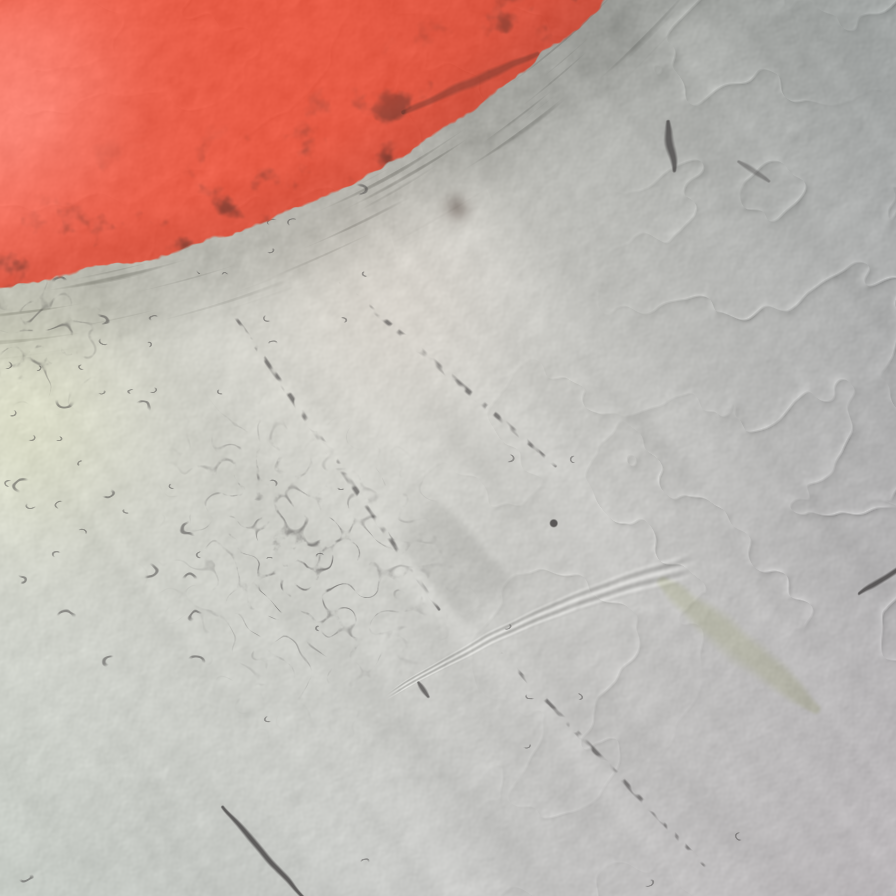
Reproduce this texture procedurally as a three.js fragment shader.

```glsl
// Weathered painted plaster: a red disc enters from the upper left over pale grey wall.
// The disc is a roughened circle distance; the wall is a blend of soft tints with
// embossed gradient noise, concentric scuffs, diagonal streaks, chips and cracks.
varying vec2 vUv;

const vec2 DISC_CENTER = vec2(-0.106, 1.783);
const float DISC_RADIUS = 1.105;
const float EDGE_SOFT = 0.0015;
const vec3 RED = vec3(0.91, 0.36, 0.275);
const vec3 RED_GLOW = vec3(0.99, 0.54, 0.48);
const vec3 RED_DEEP = vec3(0.79, 0.31, 0.24);
const vec3 GRIME = vec3(0.36, 0.20, 0.17);
const vec3 WALL_LOW_LEFT = vec3(0.785, 0.805, 0.78);
const vec3 WALL_LOW_RIGHT = vec3(0.735, 0.72, 0.73);
const vec3 WALL_TOP_LEFT = vec3(0.80, 0.79, 0.75);
const vec3 WALL_TOP_RIGHT = vec3(0.62, 0.635, 0.63);
const vec3 INK = vec3(0.27, 0.26, 0.26);
const vec2 LIGHT = vec2(-0.0022, 0.0022);
const vec2 STREAK_DIR = vec2(0.65, -0.76);

vec2 hash2(vec2 p) {
  return fract(sin(vec2(dot(p, vec2(127.1, 311.7)), dot(p, vec2(269.5, 183.3)))) * 43758.5);
}

float corner(vec2 cell, vec2 offset) {
  return dot(hash2(cell) * 2.0 - 1.0, offset);
}

float noise(vec2 p) {
  vec2 i = floor(p), f = fract(p), u = f * f * (3.0 - 2.0 * f), e = vec2(1.0, 0.0);
  return mix(mix(corner(i, f), corner(i + e, f - e), u.x),
             mix(corner(i + e.yx, f - e.yx), corner(i + 1.0, f - 1.0), u.x), u.y);
}

float fbm(vec2 p) {
  float sum = 0.0, amp = 0.6;
  for (int i = 0; i < 4; i++) {
    sum += amp * noise(p);
    p = mat2(1.6, 1.2, -1.2, 1.6) * p + 3.7;
    amp *= 0.5;
  }
  return sum;
}

float blob(vec2 p, vec2 c, float r) {
  p = (p - c) / r;
  return exp(-dot(p, p));
}

// Tapered line between two ends.
float stroke(vec2 p, vec2 a, vec2 b, float w) {
  vec2 d = b - a;
  float t = clamp(dot(p - a, d) / dot(d, d), 0.0, 1.0);
  float taper = w * (0.35 + 2.6 * t * (1.0 - t));
  return 1.0 - smoothstep(taper * 0.3, taper + EDGE_SOFT, length(p - a - d * t));
}

// Plaster height: grain plus thin wandering ridges.
float height(vec2 p, float ridges) {
  float r = abs(noise(p * 9.0 + 0.35 * noise(p * 30.0)));
  return fbm(p * 28.0) * 0.22 + ridges * exp(-r * 26.0) * 0.20;
}

// Small open rings and specks, one per grid cell.
float chips(vec2 p, float scale, float density) {
  vec2 cell = floor(p * scale), h = hash2(cell + 5.0);
  vec2 q = fract(p * scale) - 0.35 - 0.3 * h;
  q += 0.08 * vec2(noise(p * 90.0), noise(p * 90.0 + 9.0));
  float ring = 1.0 - smoothstep(0.01, 0.06, abs(length(q * vec2(1.0, 1.4)) - 0.10 - 0.12 * h.y));
  float arc = smoothstep(-0.2, 0.7, sin(atan(q.y, q.x) + h.x * 40.0));
  return ring * arc * step(hash2(cell).x, density);
}

void main() {
  vec2 p = vUv;
  vec2 wob = p + 0.005 * vec2(noise(p * 35.0), noise(p * 35.0 + 17.0));
  vec2 radial = p - DISC_CENTER;
  float d = length(radial) - DISC_RADIUS;
  float angle = atan(radial.x, -radial.y);
  float edge = d + 0.010 * noise(p * 13.0) + 0.007 * noise(p * 45.0) + 0.003 * noise(p * 120.0);
  float cloud = fbm(p * 5.0), grit = fbm(p * 45.0);

  // Wall tints and broad light
  vec3 wall = mix(mix(WALL_LOW_LEFT, WALL_LOW_RIGHT, p.x), mix(WALL_TOP_LEFT, WALL_TOP_RIGHT, p.x), p.y);
  wall += vec3(0.075, 0.072, 0.066) * blob(p, vec2(0.47, 0.54), 0.38);
  wall += vec3(0.04, 0.025, 0.02) * blob(p, vec2(0.44, 0.67), 0.13);
  wall += vec3(0.055, 0.058, 0.01) * blob(p, vec2(0.02, 0.53), 0.13);
  vec2 s = vec2(dot(p, STREAK_DIR), dot(p, vec2(0.76, 0.65)));
  wall += 0.05 * noise(s * vec2(2.5, 16.0)) + 0.03 * noise(s * vec2(5.0, 55.0)) + 0.025 * cloud;

  // Embossed plaster
  float ridges = smoothstep(0.35, 0.9, p.x) * smoothstep(-0.15, 0.3, noise(p * 4.0 + 2.0) + p.y * 0.3);
  wall += 0.8 * (height(p, ridges) - height(p + LIGHT, ridges)) + 0.012 * noise(p * 190.0);

  // Dark rim with concentric scuffs
  float rim = 1.0 - smoothstep(0.025, 0.12, d + 0.03 * cloud);
  float scuff = smoothstep(0.18, 0.5, noise(vec2(d * 190.0, angle * 7.0)));
  wall -= rim * (0.085 + 0.06 * grit) + 0.12 * scuff * (1.0 - smoothstep(0.04, 0.10, d));

  // Stains
  vec2 patchUv = mat2(0.76, 0.65, 0.65, -0.76) * (wob - vec2(0.505, 0.375));
  float slab = smoothstep(0.042, 0.028, abs(patchUv.x)) * smoothstep(0.085, 0.04, abs(patchUv.y));
  wall -= 0.055 * slab;
  wall -= vec3(0.04, 0.035, 0.085) * stroke(wob, vec2(0.74, 0.35), vec2(0.91, 0.21), 0.022);
  wall -= vec3(0.19, 0.21, 0.21) * blob(wob, vec2(0.51, 0.767), 0.014);

  // Fan of parallel gouges
  vec2 g = vec2((p.x - 0.43) / 0.355, 0.0);
  float inside = smoothstep(0.0, 0.06, g.x) * smoothstep(1.0, 0.88, g.x);
  g.y = p.y - mix(0.222, 0.372, g.x) - 0.018 * sin(3.14159 * g.x) + 0.003 * noise(p * 22.0);
  float fan = 0.005 + 0.015 * clamp(g.x, 0.0, 1.0);
  wall += 0.085 * inside * sin(g.y / fan * 9.0 + 0.8) * smoothstep(fan, fan * 0.5, abs(g.y));

  // Dotted trails, cracks, chips and specks
  float trail = stroke(p, vec2(0.26, 0.65), vec2(0.49, 0.32), 0.003);
  trail += stroke(p, vec2(0.38, 0.685), vec2(0.62, 0.48), 0.003);
  trail += stroke(p, vec2(0.56, 0.27), vec2(0.79, 0.03), 0.0025);
  float ink = 0.6 * trail * smoothstep(-0.05, 0.25, noise(p * 85.0));
  ink += 0.75 * stroke(wob, vec2(0.745, 0.865), vec2(0.752, 0.81), 0.005);
  ink += 0.4 * stroke(wob, vec2(0.825, 0.82), vec2(0.858, 0.798), 0.003);
  ink += 0.8 * stroke(wob, vec2(0.96, 0.338), vec2(1.01, 0.37), 0.003);
  ink += 0.8 * stroke(wob, vec2(0.25, 0.098), vec2(0.345, -0.01), 0.0035);
  ink += 0.7 * stroke(wob, vec2(0.468, 0.24), vec2(0.478, 0.222), 0.003);
  ink += 0.85 * smoothstep(0.0055, 0.003, length(p - vec2(0.618, 0.416)));
  float chipped = smoothstep(0.5, 0.1, p.x) * smoothstep(0.2, 0.4, p.y);
  ink += 0.5 * chips(p, 21.0, 0.32 * chipped) + 0.45 * chips(p + 0.37, 38.0, 0.16 * chipped + 0.015);
  float flaking = blob(p, vec2(0.35, 0.36), 0.10) + blob(p, vec2(0.05, 0.62), 0.05) + 0.6 * blob(p, vec2(0.27, 0.47), 0.05);
  ink += 0.55 * flaking * smoothstep(0.06, 0.0, abs(noise(wob * 38.0))) * smoothstep(-0.1, 0.2, grit);
  wall = mix(wall, INK, clamp(ink, 0.0, 0.85));

  // Red paint: sheen, deeper rim and grime
  vec3 paint = mix(RED, RED_GLOW, clamp(blob(p, vec2(0.0, 0.87), 0.14) * (0.85 + 0.8 * cloud), 0.0, 1.0));
  paint = mix(paint, RED_DEEP, 0.55 * smoothstep(0.3, 0.75, p.x) + 0.4 * smoothstep(-0.07, 0.0, d));
  paint += 0.045 * cloud + 0.05 * grit + 0.5 * (height(p, 0.2) - height(p + LIGHT, 0.2));
  float dirt = smoothstep(0.08, 0.36, fbm(p * 22.0 + 4.0)) * smoothstep(-0.16, 0.0, d);
  dirt += 0.6 * stroke(wob, vec2(0.45, 0.875), vec2(0.60, 0.94), 0.006);
  paint = mix(paint, GRIME, clamp(0.65 * dirt, 0.0, 0.75));

  gl_FragColor = vec4(mix(paint, wall, smoothstep(-EDGE_SOFT, EDGE_SOFT, edge)), 1.0);
}
```
